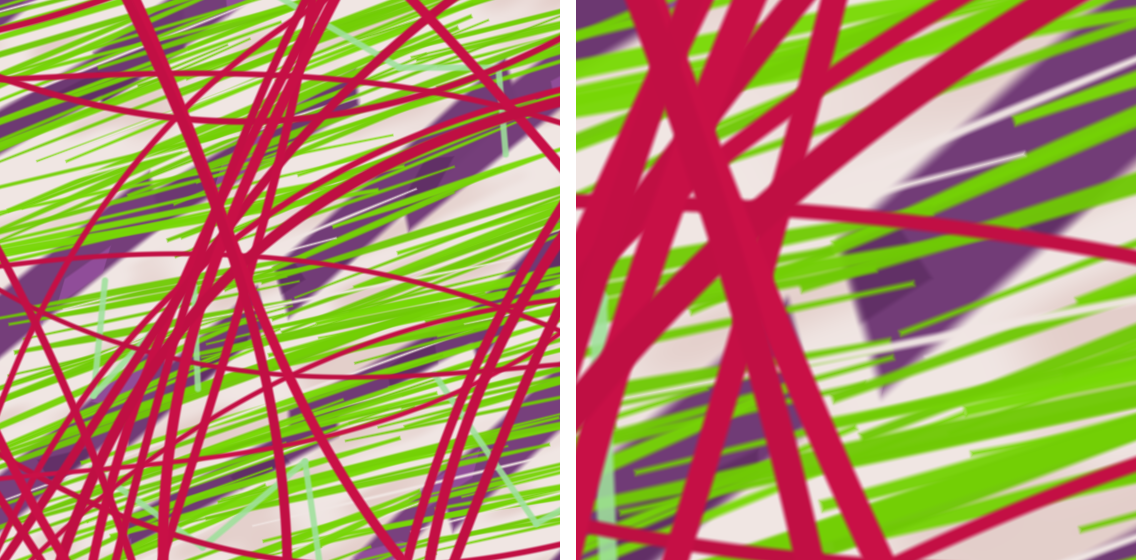
Left: the whole. Right: its middle third, enlarged.
A Shadertoy shader for this pattern:

```glsl
// Crimson curves and mint zigzags over green streaks and violet diagonal bands.

const vec3 PAPER   = vec3(0.94, 0.90, 0.89);
const vec3 BLUSH   = vec3(0.87, 0.77, 0.75);
const vec3 PLUM    = vec3(0.36, 0.17, 0.38);
const vec3 VIOLET  = vec3(0.48, 0.26, 0.50);
const vec3 ORCHID  = vec3(0.60, 0.32, 0.64);
const vec3 LIME    = vec3(0.46, 0.83, 0.02);
const vec3 MINT    = vec3(0.62, 0.88, 0.61);
const vec3 CRIMSON = vec3(0.77, 0.06, 0.27);

// Integer hash giving two values in 0..1.
vec2 rand2(int index, int seed) {
    uvec2 v = uvec2(index, seed) * 1664525u + 1013904223u;
    v.x += v.y * 1664525u;
    v.y += v.x * 1664525u;
    v ^= v >> 16u;
    v.x += v.y * 1664525u;
    v.y += v.x * 1664525u;
    v ^= v >> 16u;
    return vec2(v & 65535u) / 65535.0;
}

// Evenly spread points that slightly overflow the unit square.
vec2 spread(int index, float shift) {
    return fract(float(index) * vec2(0.7549, 0.5698) + shift) * 1.2 - 0.1;
}

vec2 turn(vec2 p, float angle) {
    float c = cos(angle), s = sin(angle);
    return vec2(c * p.x + s * p.y, c * p.y - s * p.x);
}

float noise(vec2 p) {
    ivec2 i = ivec2(floor(p));
    vec2 f = smoothstep(0.0, 1.0, fract(p));
    float low  = mix(rand2(i.x, i.y).x, rand2(i.x + 1, i.y).x, f.x);
    float high = mix(rand2(i.x, i.y + 1).x, rand2(i.x + 1, i.y + 1).x, f.x);
    return mix(low, high, f.y);
}

float cover(float dist, float blur) {
    return 1.0 - smoothstep(-blur, blur, dist);
}

float boxDist(vec2 p, vec2 halfSize) {
    vec2 d = abs(p) - halfSize;
    return length(max(d, 0.0)) + min(max(d.x, d.y), 0.0);
}

float segmentDist(vec2 p, vec2 a, vec2 b) {
    vec2 ab = b - a;
    return length(p - a - ab * clamp(dot(p - a, ab) / dot(ab, ab), 0.0, 1.0));
}

// Distance to a gently bent cubic through the origin.
float curveDist(vec2 p, float bend, float twist) {
    float y = p.x * p.x * (bend + twist * p.x);
    float slope = p.x * (2.0 * bend + 3.0 * twist * p.x);
    return abs(p.y - y) / sqrt(1.0 + slope * slope);
}

// Broad soft bands, then small facets that only tint the bands.
vec3 paintBands(vec3 col, vec2 p, float blur) {
    float mask = 0.0;
    for (int i = 0; i < 15; i++) {
        vec2 r = rand2(i, 11), s = rand2(i, 12);
        vec2 q = turn(p - spread(i, 0.37), mix(0.48, 0.80, r.x));
        q.x -= 0.5 * q.y;
        float m = cover(boxDist(q, vec2(mix(0.16, 0.36, r.y), mix(0.025, 0.048, s.x))), blur * 2.5);
        col = mix(col, mix(VIOLET, PLUM, 0.5 * s.y), m);
        mask = max(mask, m);
    }
    for (int i = 0; i < 34; i++) {
        vec2 r = rand2(i, 21), s = rand2(i, 22);
        vec2 q = turn(p - spread(i, 0.11), mix(0.2, 1.1, r.x));
        q.x += (s.x - 0.5) * 3.0 * q.y;
        float m = cover(boxDist(q, vec2(0.05, mix(0.015, 0.035, r.y))), blur);
        col = mix(col, s.y > 0.5 ? ORCHID : PLUM, m * mask * 0.75);
    }
    return col;
}

// Sheaves of nearly parallel streaks, a few of them pale.
vec3 paintStreaks(vec3 col, vec2 p, float blur) {
    for (int i = 0; i < 20; i++) {
        vec2 clump = rand2(i, 31);
        vec2 q = turn(p - spread(i, 0.63), mix(0.20, 0.40, clump.x));
        for (int j = 0; j < 9; j++) {
            vec2 r = rand2(i * 9 + j, 32), s = rand2(i * 9 + j, 33);
            vec2 k = turn(q - vec2(r.x - 0.5, (r.y - 0.5) * 0.14) * vec2(0.3, 1.0), (s.x - 0.5) * 0.11);
            float reach = mix(0.22, 0.48, clump.y);
            float taper = 1.0 - 0.5 * smoothstep(0.3, 1.0, abs(k.x) / reach);
            bool pale = j == 4;
            float width = (pale ? 0.0025 : mix(0.0028, 0.0075, s.y * s.y)) * taper;
            float m = cover(boxDist(k, vec2(reach, width)), blur);
            col = mix(col, pale ? PAPER : LIME * mix(0.94, 1.03, r.x), m * 0.96);
        }
    }
    return col;
}

vec3 paintZigzags(vec3 col, vec2 p, float blur) {
    for (int i = 0; i < 6; i++) {
        vec2 a = spread(i, 0.22);
        for (int j = 0; j < 3; j++) {
            vec2 r = rand2(i * 3 + j, 41);
            float angle = (j == 1 ? 0.5 : -1.1) + (r.x - 0.5) * 1.2;
            vec2 b = a + mix(0.14, 0.34, r.y) * vec2(cos(angle), sin(angle));
            col = mix(col, MINT, 0.88 * cover(segmentDist(p, a, b) - 0.0055, blur));
            a = b;
        }
    }
    return col;
}

// Shallow thin curves first, then steep bold ones meeting near shared hubs.
vec3 paintCurves(vec3 col, vec2 p, float blur) {
    for (int i = 0; i < 25; i++) {
        vec2 r = rand2(i, 51), s = rand2(i, 52);
        bool steep = i > 9;
        vec2 hub = steep ? spread(i % 6, 0.45) + (s - 0.5) * 0.09 : spread(i, 0.81);
        float lean = i % 5 < 3 ? mix(0.95, 1.40, r.x) : mix(1.70, 2.30, r.x);
        float angle = steep ? lean : mix(-0.15, 0.55, r.x);
        float width = steep ? mix(0.0065, 0.0100, s.x) : mix(0.0040, 0.0058, s.x);
        float d = curveDist(turn(p - hub, angle), (r.y - 0.5) * 0.8, (s.y - 0.5) * 0.5);
        col = mix(col, CRIMSON * mix(0.96, 1.03, s.y), cover(d - width, blur));
    }
    return col;
}

void mainImage(out vec4 fragColor, in vec2 fragCoord) {
    vec2 p = fragCoord / iResolution.y;
    float blur = 0.0018 + 0.6 / iResolution.y;
    vec3 col = mix(PAPER, BLUSH, 0.7 * smoothstep(0.45, 0.95, noise(turn(p, 0.4) * vec2(9.0, 26.0))));
    col = paintBands(col, p, blur);
    col = paintStreaks(col, p, blur);
    col = paintZigzags(col, p, blur);
    col = paintCurves(col, p, blur);
    fragColor = vec4(col, 1.0);
}
```
